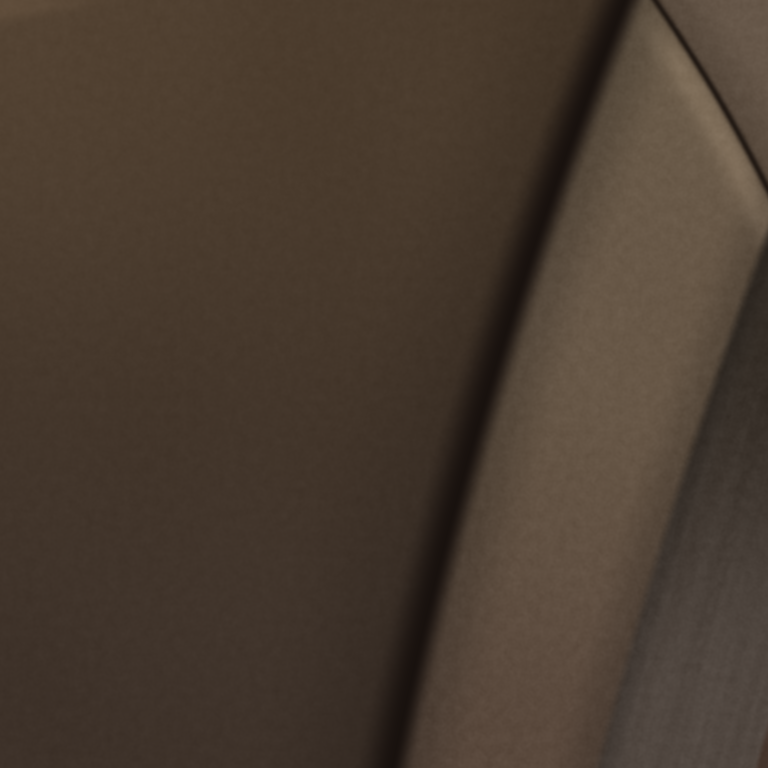
This texture is drawn by a Shadertoy shader. Its source:

```glsl
vec2 hashGradient(vec2 cell) {
    vec3 q = fract(vec3(cell.xyx) * vec3(0.1031, 0.1030, 0.0973));
    q += dot(q, q.yzx + 33.33);
    return 2.0 * fract((q.xx + q.yz) * q.zy) - 1.0;
}

float gradientNoise(vec2 p) {
    vec2 i = floor(p), f = fract(p);
    vec2 w = f * f * f * (f * (f * 6.0 - 15.0) + 10.0);
    float a = dot(hashGradient(i), f);
    float b = dot(hashGradient(i + vec2(1, 0)), f - vec2(1, 0));
    float c = dot(hashGradient(i + vec2(0, 1)), f - vec2(0, 1));
    float d = dot(hashGradient(i + vec2(1, 1)), f - vec2(1, 1));
    return mix(mix(a, b, w.x), mix(c, d, w.x), w.y);
}

float leatherGrain(vec2 p) {
    float sum = 0.0, weight = 0.5, scale = 65.0;
    for (int i = 0; i < 3; i++) {
        sum += weight * gradientNoise(p * scale + float(i) * 17.0);
        scale *= 1.9;
        weight *= 0.85;
    }
    return sum;
}

vec3 backPanel(vec2 uv, float crease) {
    vec3 col = mix(vec3(0.242, 0.195, 0.162), vec3(0.292, 0.232, 0.174), smoothstep(0.0, 1.0, uv.y));
    col += vec3(0.035, 0.030, 0.025) * smoothstep(0.55, 0.0, uv.x) * smoothstep(0.4, 1.0, uv.y);
    col += 0.012 * gradientNoise(uv * vec2(5.0, 3.0) + 4.0);

    // Pale fold in the upper left corner
    float fold = uv.y - 0.973 - 0.16 * uv.x;
    col += vec3(0.045, 0.038, 0.03) * smoothstep(-0.012, 0.012, fold) * smoothstep(0.2, 0.0, uv.x);

    // Shade falling into the crease
    col *= mix(0.86, 1.0, smoothstep(0.0, 0.22, -crease));
    return mix(vec3(0.095, 0.068, 0.055), col, smoothstep(0.008, 0.062, -crease));
}

vec3 bolster(vec2 uv, float crease, float seam, float rim) {
    vec3 col = mix(vec3(0.355, 0.288, 0.240), vec3(0.405, 0.342, 0.277), smoothstep(0.0, 0.55, uv.y));
    col = mix(col, vec3(0.415, 0.355, 0.285), smoothstep(0.6, 0.95, uv.y));
    col += 0.014 * gradientNoise(uv * vec2(7.0, 4.0));
    col *= mix(0.80, 1.0, smoothstep(0.0, 0.10, crease));
    col *= mix(0.84, 1.0, smoothstep(0.0, 0.07, -rim));

    // Lit roll beside the seam
    float roll = exp(-pow((seam + 0.026) / 0.022, 2.0));
    return col + vec3(0.085, 0.078, 0.068) * roll * smoothstep(1.02, 0.9, uv.y);
}

vec3 sidePanel(vec2 uv, float rim) {
    vec3 col = mix(vec3(0.315, 0.277, 0.250), vec3(0.205, 0.175, 0.147), smoothstep(0.05, 0.6, uv.y));
    float streaks = gradientNoise(vec2(rim * 55.0, uv.y * 3.0)) + 0.5 * gradientNoise(vec2(rim * 120.0, uv.y * 5.0));
    col += 0.024 * streaks;
    col *= mix(0.82, 1.0, smoothstep(0.0, 0.045, rim));
    // Brown border at the lower right
    return mix(col, vec3(0.27, 0.205, 0.17), smoothstep(0.203, 0.213, rim) * smoothstep(0.12, 0.02, uv.y));
}

void mainImage(out vec4 fragColor, in vec2 fragCoord) {
    vec2 uv = fragCoord / iResolution.xy;
    float y = uv.y;

    // Signed horizontal distances, positive to the right of each edge
    float crease = uv.x - (0.52 + 0.206 * y + 0.097 * y * y);
    float rim = uv.x - (0.777 + 0.262 * y + 0.080 * y * y);
    float seam = uv.x - (0.853 + 0.597 * (1.0 - y) + 0.006 * sin((1.0 - y) * 12.7));

    vec3 col = bolster(uv, crease, seam, rim);
    col = mix(col, sidePanel(uv, rim), smoothstep(-0.008, 0.010, rim) * smoothstep(0.735, 0.69, y));

    // Upper panel beyond the seam
    vec3 upperPanel = mix(vec3(0.34, 0.285, 0.235), vec3(0.40, 0.34, 0.285), smoothstep(0.0, 0.09, seam));
    col = mix(col, upperPanel, smoothstep(-0.003, 0.003, seam));
    col = mix(col, vec3(0.115, 0.085, 0.065), 0.92 * exp(-pow(seam / 0.0055, 2.0)));

    // Back panel and the dark crease where it meets the bolster
    col = mix(backPanel(uv, crease), col, smoothstep(-0.010, 0.022, crease));

    float grainStrength = mix(0.022, 0.040, smoothstep(0.0, 0.03, crease));
    col += grainStrength * leatherGrain(uv) * smoothstep(0.08, 0.25, col.r);
    fragColor = vec4(col, 1.0);
}
```
